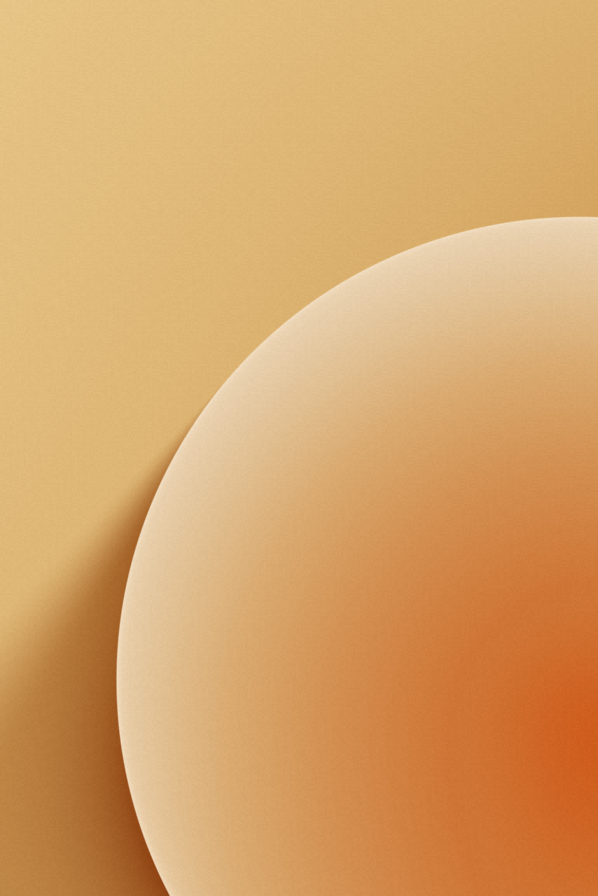
Give the GLSL for this background, as a Shadertoy shader.

```glsl
// A pale-rimmed disc with a warm inner glow on a sand-coloured wall.
// The wall is a soft gradient, the shadow is a half-plane tangent to the disc
// that blurs with distance, and the disc is a radial colour ramp.
#define DISC_CENTER vec2(0.647, 0.241)
#define DISC_RADIUS 0.517
#define GLOW_CENTER vec2(0.671, 0.180)
#define SHADOW_NORMAL vec2(-0.746, 0.667)
#define SHADOW_BLUR 0.20
#define SHADOW_FALLOFF 0.075
#define RIM_WIDTH 0.0035
#define RIM_HAZE 0.025
#define GRAIN_CELLS 512.0
#define GRAIN_AMOUNT 0.018

float hash(vec2 p) {
    return fract(sin(dot(p, vec2(127.1, 311.7))) * 43758.5453);
}

// Linear step from 0 at a to 1 at b
float ramp(float a, float b, float x) {
    return clamp((x - a) / (b - a), 0.0, 1.0);
}

vec3 wallColor(vec2 uv) {
    vec3 light = vec3(0.900, 0.770, 0.530);
    vec3 deep = vec3(0.830, 0.640, 0.370);
    float down = 1.0 - uv.y;
    float warmth = 0.55 * uv.x + 0.6 * down + 1.2 * uv.x * uv.x * down;
    return mix(light, deep, clamp(warmth, 0.0, 1.0));
}

// Shadow cast to the lower left, darkest where it meets the disc
vec3 addShadow(vec3 wall, vec2 p) {
    vec2 q = p - DISC_CENTER;
    vec2 away = vec2(-SHADOW_NORMAL.y, SHADOW_NORMAL.x);
    float depth = DISC_RADIUS - dot(q, SHADOW_NORMAL);
    float travel = max(dot(q, away), 0.0);
    float blur = 0.003 + SHADOW_BLUR * travel;
    float cover = smoothstep(-0.25 * blur, blur, depth) * step(0.0, dot(q, away));

    float gap = max(length(q) - DISC_RADIUS, 0.0);
    vec3 far = vec3(0.770, 0.560, 0.300);
    vec3 near = mix(vec3(0.560, 0.260, 0.070), vec3(0.640, 0.380, 0.150),
                    smoothstep(0.0, 0.35, p.y));
    return mix(wall, mix(far, near, exp(-gap / SHADOW_FALLOFF)), cover);
}

// Ramp from the hot core to the pale shell, stretched below the core
vec3 discColor(vec2 p, float depth) {
    vec2 q = p - GLOW_CENTER;
    q.y *= q.y < 0.0 ? 0.6 : 1.0;
    float d = length(q);
    vec3 col = vec3(0.810, 0.365, 0.115);
    col = mix(col, vec3(0.810, 0.460, 0.210), smoothstep(0.0, 0.17, d));
    col = mix(col, vec3(0.825, 0.560, 0.315), ramp(0.17, 0.30, d));
    col = mix(col, vec3(0.850, 0.660, 0.430), ramp(0.30, 0.41, d));
    col = mix(col, vec3(0.880, 0.750, 0.570), ramp(0.41, 0.50, d));
    col = mix(col, vec3(0.900, 0.805, 0.670), ramp(0.50, 0.57, d));

    // Soft haze and thin bright line along the rim
    float inside = max(depth, 0.0);
    col = mix(col, vec3(0.940, 0.840, 0.710), 0.50 * exp(-inside / RIM_HAZE));
    return mix(col, vec3(0.970, 0.910, 0.820), 0.65 * exp(-inside / RIM_WIDTH));
}

void mainImage(out vec4 fragColor, in vec2 fragCoord) {
    vec2 uv = fragCoord / iResolution.xy;
    vec2 p = fragCoord / iResolution.y;
    float pixel = 1.0 / iResolution.y;

    // Wall and shadow
    vec3 col = addShadow(wallColor(uv), p);

    // Disc
    float depth = DISC_RADIUS - length(p - DISC_CENTER);
    col = mix(col, discColor(p, depth), smoothstep(-pixel, pixel, depth));

    // Fine grain
    col += GRAIN_AMOUNT * (hash(floor(p * GRAIN_CELLS)) - 0.5);

    fragColor = vec4(clamp(col, 0.0, 1.0), 1.0);
}
```
